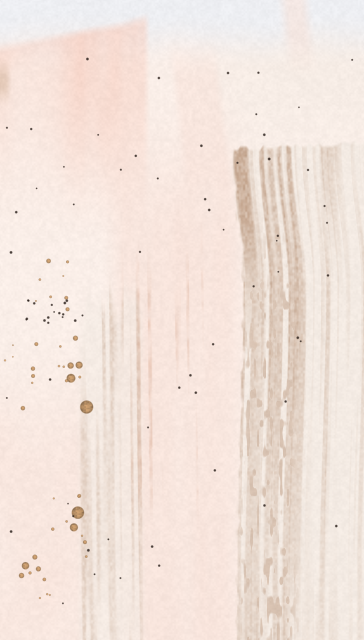
Reproduce this background procedurally as a Shadertoy shader.

```glsl
// Blush watercolour washes on paper with dry gold brush strokes, gold drops and dark specks.
#define PAPER vec3(.98, .935, .91)
#define COOL vec3(.93, .935, .95)
#define BLUSH vec3(.97, .885, .85)
#define PEACH vec3(.965, .825, .775)
#define CREAM vec3(.95, .918, .888)
#define BRONZE vec3(.77, .65, .56)
#define GOLD vec3(.64, .48, .31)
#define INK vec3(.17, .13, .11)
#define SPECK_COUNT 74
#define GRAIN .022

float hash(vec2 p) {
    vec3 q = fract(vec3(p.xyx) * .1031);
    q += dot(q, q.yzx + 33.33);
    return fract((q.x + q.y) * q.z);
}

float noise(vec2 p) {
    vec2 i = floor(p), f = fract(p);
    f = f * f * (3. - 2. * f);
    return mix(mix(hash(i), hash(i + vec2(1, 0)), f.x),
               mix(hash(i + vec2(0, 1)), hash(i + 1.), f.x), f.y);
}

float fbm(vec2 p) {
    return .55 * noise(p) + .3 * noise(p * 2.1 + 7.) + .15 * noise(p * 4.3 + 19.);
}

// Soft interval from a to b
float band(float x, float a, float b, float soft) {
    return smoothstep(a - soft, a + soft, x) * (1. - smoothstep(b - soft, b + soft, x));
}

// Offset in units of the canvas width
vec2 offset(vec2 p, vec2 c) {
    return (p - c) * vec2(1., iResolution.y / iResolution.x);
}

float disc(vec2 d, float r) {
    float px = .8 / iResolution.x;
    return 1. - smoothstep(r - px, r + px, length(d));
}

// Metallic drop with a darker rim and a mottled centre
void drop(inout vec3 col, vec2 p, vec2 c, float r) {
    vec2 d = offset(p, c);
    float rim = smoothstep(.45, 1., length(d) / r);
    vec3 metal = GOLD * (1.12 - .24 * rim + .3 * (noise(d * 240. + 40.) - .5));
    col = mix(col, metal, .88 * disc(d, r));
}

// Small drops scattered around a centre
void splatter(inout vec3 col, vec2 p, vec2 c, vec2 spread, float size, float seed) {
    for (int i = 0; i < 8; i++) {
        vec2 k = vec2(float(i) + 1., seed);
        vec2 jitter = vec2(hash(k), hash(k + 31.7)) * 2. - 1.;
        drop(col, p, c + jitter * spread, size * mix(.3, 1., pow(hash(k + 67.3), 2.)));
    }
}

// Watercolour washes; y runs from the top down
vec3 washes(vec2 p) {
    float cloud = fbm(p * vec2(7., 9.)), flow = fbm(p * vec2(16., 3.) + 5.);
    vec3 col = mix(PAPER, CREAM, .5 * band(p.x, .6, 1.2, .15) * (1. - smoothstep(.1, .3, p.y)));
    col = mix(col, COOL, 1. - smoothstep(.02, .11, p.y + .03 * (cloud - .5)));
    float column = band(p.x, .32, .66, .05) * smoothstep(.12, .4, p.y);
    float lowLeft = (1. - smoothstep(.2, .32, p.x)) * smoothstep(.5, .75, p.y);
    col = mix(col, BLUSH, column * (.55 + .6 * flow) * .85 + lowLeft * (.3 + .5 * cloud));
    // Upper left stroke, slanted along its top
    float top = .072 - .11 * p.x + .015 * (cloud - .5);
    float stroke = smoothstep(top - .008, top + .012, p.y) * (1. - smoothstep(.39, .415, p.x));
    float fade = 1. - smoothstep(.1, .4, p.y);
    float body = mix(.4, .75, smoothstep(.12, .22, p.x)) * (.45 + .85 * flow);
    col = mix(col, PEACH, stroke * fade * body);
    col = mix(col, PEACH, .4 * stroke * (1. - smoothstep(top, top + .05, p.y)) * cloud * 1.5);
    // Faint strokes to the right of it
    float lean = p.x - .2 * p.y;
    col = mix(col, BLUSH, .6 * band(lean, .455, .575, .015) * band(p.y, .09, .3, .04));
    col = mix(col, BLUSH, .6 * band(lean, .775, .84, .02) * (1. - smoothstep(.04, .13, p.y)));
    return mix(col, GOLD, .3 * band(p.x, -.1, .025, .01) * band(p.y, .105, .15, .02) * flow);
}

// Dry strokes of metallic paint
vec3 dryBrush(vec3 col, vec2 p) {
    float grain = noise(p * vec2(170., 210.));
    float rough = noise(p * vec2(110., 65.) + 11.);
    // Left stroke and its ragged neighbour
    float top = .475 - .09 * (p.x - .21) + .05 * (noise(vec2(p.x * 70., 3.)) - .5);
    float left = band(p.x, .22, .39, .015) * smoothstep(top - .02, top + .04, p.y);
    float hairs = smoothstep(.45, .85, noise(vec2(p.x * 95. - p.y * 2., p.y * 2.5)));
    col = mix(col, CREAM, .6 * left);
    col = mix(col, BRONZE, left * hairs * (.18 + .3 * grain));
    float start = .4 + .13 * (noise(vec2(p.x * 60., 9.)) - .3);
    float ragged = band(p.x, .34, .56, .02) * band(p.y, start, .78, .06);
    col = mix(col, BRONZE * vec3(1.08, .98, .95), ragged * hairs * rough * .42);
    // Right stroke, its bristle lines bending with height
    float bend = .03 * smoothstep(.23, .45, p.y) - .016 * smoothstep(.45, .9, p.y);
    float s = p.x - .64 - bend;
    float lip = .233 - .03 * (p.x - .64) + .008 * (noise(vec2(p.x * 80., 1.)) - .5);
    float mask = smoothstep(-.006, .006, s + .012 * (rough - .5)) * smoothstep(lip - .003, lip + .004, p.y);
    col = mix(col, CREAM, .8 * mask);
    float lines = smoothstep(.42, .82, noise(vec2(s * 78., p.y * 1.6)));
    float fine = smoothstep(.5, .9, noise(vec2(s * 135., p.y * 4.) + 23.));
    float wear = mix(.75, .4, smoothstep(.1, .35, s)) * mix(1., .6, smoothstep(.35, .9, p.y));
    float paint = (lines * .75 + fine * .3) * wear * (.6 + .6 * grain);
    float edge = band(s, 0., .042, .008) * (1. - smoothstep(.3, .58, p.y));
    float dry = band(s, .0, .16, .03) * smoothstep(.3, .5, p.y) * smoothstep(.52, .8, rough);
    paint = max(paint, max(edge * (.65 + .4 * grain), dry * .6));
    return mix(col, BRONZE, mask * clamp(paint, 0., 1.));
}

void mainImage(out vec4 fragColor, in vec2 fragCoord) {
    vec2 p = fragCoord / iResolution.xy;
    p.y = 1. - p.y;
    vec3 col = dryBrush(washes(p), p);
    col += GRAIN * (noise(p * vec2(210., 370.)) + noise(p * vec2(90., 160.)) - 1.);

    // Gold drops: large ones, then clusters
    drop(col, p, vec2(.238, .636), .018);
    drop(col, p, vec2(.214, .801), .017);
    drop(col, p, vec2(.195, .591), .012);
    drop(col, p, vec2(.203, .824), .011);
    drop(col, p, vec2(.07, .884), .010);
    splatter(col, p, vec2(.19, .56), vec2(.05, .035), .010, 3.);
    splatter(col, p, vec2(.14, .46), vec2(.05, .07), .007, 8.);
    splatter(col, p, vec2(.19, .78), vec2(.07, .09), .008, 14.);
    splatter(col, p, vec2(.09, .90), vec2(.06, .035), .008, 21.);
    splatter(col, p, vec2(.06, .58), vec2(.05, .07), .006, 27.);

    // Dark specks, every fifth one gathered near the drops
    for (int i = 0; i < SPECK_COUNT; i++) {
        vec2 k = vec2(float(i) + 3., 51.);
        vec2 c = vec2(hash(k), mix(.09, .97, pow(hash(k + 17.9), 1.2)));
        if (i % 5 == 0) c = vec2(.14, .485) + (c - .5) * vec2(.14, .05);
        col = mix(col, INK, .85 * disc(offset(p, c), mix(.0018, .0036, hash(k + 43.1))));
    }
    fragColor = vec4(clamp(col, 0., 1.), 1.);
}
```
